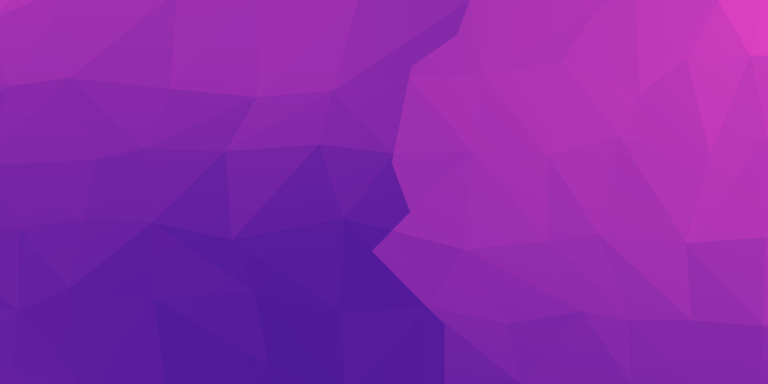
Write a Shadertoy shader that draws this background.

```glsl
#define GRID vec2(10.0, 5.0)
#define JITTER 0.56
#define TONE_VARIATION 0.036
#define FACET_GRADIENT 0.25
#define DEEP_VIOLET vec3(0.30, 0.10, 0.60)
#define HOT_PINK vec3(0.86, 0.255, 0.755)

const vec2 CANVAS = vec2(2.0, 1.0);
const float RIDGE_COLUMN = 5.0;

// Ridge corners from bottom to top, as fractions of the canvas
const vec2 RIDGE[9] = vec2[9](
    vec2(0.579, 0.0), vec2(0.579, 0.154), vec2(0.557, 0.198),
    vec2(0.484, 0.346), vec2(0.534, 0.448), vec2(0.510, 0.576),
    vec2(0.535, 0.826), vec2(0.595, 0.909), vec2(0.612, 1.0));

float ridgeX(float y) {
    float x = RIDGE[0].x;
    for (int i = 0; i < 8; i++) {
        vec2 a = RIDGE[i], b = RIDGE[i + 1];
        x += (b.x - a.x) * clamp((y - a.y) / (b.y - a.y), 0.0, 1.0);
    }
    return x;
}

vec2 hash22(vec2 p) {
    vec3 q = fract(p.xyx * vec3(0.1031, 0.1030, 0.0973));
    q += dot(q, q.yzx + 33.33);
    return fract((q.xx + q.yz) * q.zy);
}

// Brightness on each side of the ridge
float leftTone(vec2 p) {
    float outer = 0.385 + 0.28 * p.y * p.y;
    float middle = 0.30 + 0.31 * smoothstep(0.2, 0.95, p.y);
    float inner = 0.34 + 0.19 * smoothstep(0.35, 0.9, p.y);
    float tone = mix(outer, middle, clamp(p.x / 0.39, 0.0, 1.0));
    return mix(tone, inner, smoothstep(0.42, 0.56, p.x));
}

float rightTone(vec2 p) {
    float rise = 0.40 + 0.53 * p.y - 0.30 * p.y * p.y;
    float corner = smoothstep(0.85, 1.0, p.x) * smoothstep(0.72, 1.0, p.y);
    return rise + (p.x - 0.56) * (0.2 + 0.15 * p.y) + 0.08 * corner;
}

float sideTone(vec2 p, float side) {
    return mix(leftTone(p), rightTone(p), side);
}

// Jittered grid point, stretched so that one column follows the ridge
vec2 meshVertex(vec2 id) {
    vec2 shift = (hash22(id + 17.0) - 0.5) * JITTER;
    if (id.x == RIDGE_COLUMN) shift = vec2(0.0);
    vec2 p = (id + shift) / GRID;
    float x = ridgeX(p.y);
    p.x = p.x < 0.5 ? p.x * 2.0 * x : mix(x, 1.0, p.x * 2.0 - 1.0);
    return p;
}

float edgeDistance(vec2 p, vec2 a, vec2 b) {
    vec2 e = (b - a) * CANVAS, d = (p - a) * CANVAS;
    return (e.x * d.y - e.y * d.x) / length(e);
}

// Adds one facet: x is tone times coverage, y is coverage
vec2 facet(vec2 p, vec2 a, vec2 b, vec2 c, float side, float seed) {
    float inside = min(edgeDistance(p, a, b),
                   min(edgeDistance(p, b, c), edgeDistance(p, c, a)));
    float cover = clamp(0.5 + inside * iResolution.y, 0.0, 1.0);
    vec2 center = mix((a + b + c) / 3.0, p, FACET_GRADIENT);
    float tone = sideTone(center, side) + (seed - 0.5) * TONE_VARIATION;
    return vec2(tone, 1.0) * cover;
}

void mainImage(out vec4 fragColor, in vec2 fragCoord) {
    vec2 uv = fragCoord / iResolution.xy;
    float ridge = ridgeX(uv.y);
    float offset = uv.x - ridge;
    float side = clamp(0.5 + offset / max(fwidth(offset), 1e-5), 0.0, 1.0);

    // Undo the stretch to find the nearest grid cell
    float gridX = offset < 0.0 ? 0.5 * uv.x / ridge
                               : 0.5 + 0.5 * offset / (1.0 - ridge);
    vec2 cell = floor(vec2(gridX, uv.y) * GRID);
    vec2 sum = vec2(sideTone(uv, side), 1.0) * 1e-4;

    // Split each nearby cell into two triangles
    for (int j = -1; j <= 1; j++) {
        for (int i = -1; i <= 1; i++) {
            vec2 id = cell + vec2(i, j);
            vec2 a = meshVertex(id), b = meshVertex(id + vec2(1, 0));
            vec2 c = meshVertex(id + 1.0), d = meshVertex(id + vec2(0, 1));
            vec2 seed = hash22(id + 71.0);
            if (hash22(id + 43.0).x < 0.5) {
                sum += facet(uv, a, b, c, side, seed.x);
                sum += facet(uv, a, c, d, side, seed.y);
            } else {
                sum += facet(uv, a, b, d, side, seed.x);
                sum += facet(uv, b, c, d, side, seed.y);
            }
        }
    }

    float tone = sum.x / sum.y;
    float blend = clamp((tone - 0.30) / 0.56, 0.0, 1.0);
    fragColor = vec4(mix(DEEP_VIOLET, HOT_PINK, blend), 1.0);
}
```
